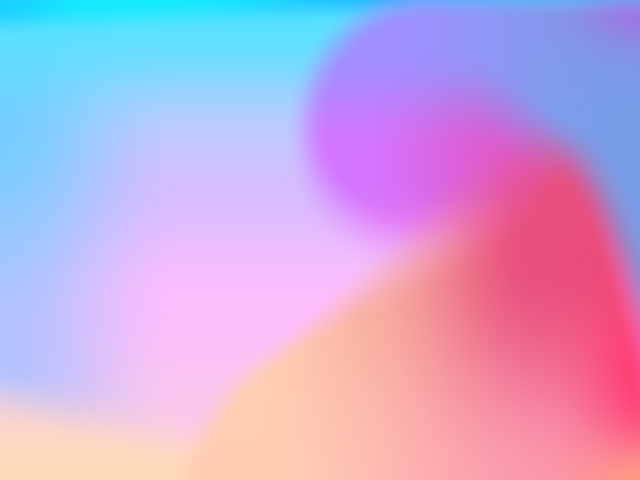
A Shadertoy shader for this background:

```glsl
// Soft mesh-gradient backdrop: a cyan-to-pink sky, a violet round cloud and
// a red-to-peach hill. Each layer is coloured by ramps and glows, then
// blended over the last one through a blurred signed-distance edge.

// Bell-shaped falloff around a centre, with separate radii per axis.
float glow(vec2 p, vec2 centre, vec2 radius) {
    vec2 q = (p - centre) / radius;
    return exp(-dot(q, q));
}

// Coverage of a shape whose edge is blurred over +-softness.
float softFill(float dist, float softness) {
    return smoothstep(softness, -softness, dist);
}

vec3 skyColour(vec2 p) {
    // Vertical ramp from pink up to pale blue
    vec3 c = mix(vec3(0.98, 0.78, 0.93), vec3(0.99, 0.74, 0.99), smoothstep(0.15, 0.36, p.y));
    c = mix(c, vec3(0.83, 0.74, 1.0), smoothstep(0.36, 0.64, p.y));
    c = mix(c, vec3(0.72, 0.80, 1.0), smoothstep(0.60, 0.78, p.y));

    // Cool light along the left side
    float leftSide = smoothstep(0.38, 0.0, p.x);
    vec3 coolBlue = mix(vec3(0.70, 0.76, 1.0), vec3(0.46, 0.81, 1.0), smoothstep(0.3, 0.76, p.y));
    c = mix(c, coolBlue, leftSide);

    // Cyan haze and the brighter band at the top
    c = mix(c, vec3(0.36, 0.88, 1.0), smoothstep(0.72, 0.95, p.y));
    vec3 bandColour = mix(vec3(0.08, 0.92, 1.0), vec3(0.12, 0.70, 1.0), smoothstep(0.35, 0.85, p.x));
    bandColour = mix(bandColour, vec3(0.10, 0.82, 1.0), smoothstep(0.2, 0.0, p.x));
    c = mix(c, bandColour, softFill(0.952 + 0.04 * p.x - p.y, 0.035));

    // Peach floor, sloping down to the right
    vec3 floorColour = mix(vec3(1.0, 0.86, 0.73), vec3(0.98, 0.82, 0.84), smoothstep(0.0, 0.2, p.y));
    return mix(c, floorColour, softFill(p.y - 0.18 + 0.22 * p.x, 0.07));
}

// Round on the left, open to the right where it sinks behind the hill.
float cloudDistance(vec2 p) {
    vec2 q = p - vec2(0.90, 0.74);
    float sink = 0.5 * smoothstep(0.95, 1.25, p.x);
    q.y = max(q.y, min(0.0, q.y + sink));
    return length(vec2(min(q.x, 0.0), q.y)) - 0.262;
}

vec3 cloudColour(vec2 p) {
    vec3 c = mix(vec3(0.63, 0.56, 1.0), vec3(0.47, 0.62, 0.91), smoothstep(0.75, 1.32, p.x));
    c = mix(c, vec3(0.68, 0.40, 0.88), glow(p, vec2(1.35, 1.03), vec2(0.15, 0.12)));

    // Violet heart, turning magenta on an arc to the right
    float bend = max(p.x - 0.95, 0.0);
    vec3 heart = mix(vec3(0.83, 0.46, 1.0), vec3(0.88, 0.34, 0.78), smoothstep(0.72, 1.10, p.x));
    heart = mix(heart, vec3(0.95, 0.54, 0.97), softFill(p.y - 0.53, 0.09));
    return mix(c, heart, smoothstep(0.90, 0.68, p.y + 3.0 * bend * bend));
}

// Straight slope with a curved foot and a falling right shoulder.
float hillDistance(vec2 p) {
    float foot = max(0.52 - p.x, 0.0);
    float shoulder = max(p.x - 1.13, 0.0);
    float height = 0.22 + 0.73 * (p.x - 0.52) - 6.0 * foot * foot - 11.5 * shoulder * shoulder;
    float slope = 0.73 + 12.0 * foot - 23.0 * shoulder;
    return (p.y - height) / sqrt(1.0 + slope * slope);
}

vec3 hillColour(vec2 p) {
    // Peach at the left through coral to crimson
    vec3 c = mix(vec3(1.0, 0.83, 0.70), vec3(0.96, 0.65, 0.60), smoothstep(0.48, 0.86, p.x));
    c = mix(c, vec3(0.91, 0.31, 0.49), smoothstep(0.78, 1.12, p.x));

    // Pale rose near the ground, with warm light in the corners
    vec3 rose = mix(vec3(1.0, 0.80, 0.70), vec3(0.98, 0.60, 0.68), smoothstep(0.55, 1.15, p.x));
    c = mix(c, rose, smoothstep(0.46, 0.0, p.y));
    c = mix(c, vec3(1.0, 0.23, 0.44), glow(p, vec2(1.36, 0.23), vec2(0.14, 0.20)));
    return mix(c, vec3(1.0, 0.62, 0.50), glow(p, vec2(1.36, -0.02), vec2(0.14, 0.08)));
}

void mainImage(out vec4 fragColor, in vec2 fragCoord) {
    // Canvas units: one unit is the full height, four thirds the width
    vec2 p = fragCoord / iResolution.xy * vec2(4.0 / 3.0, 1.0);

    vec3 colour = skyColour(p);

    float cloudSoftness = mix(0.075, 0.045, smoothstep(0.5, 0.7, p.y));
    colour = mix(colour, cloudColour(p), softFill(cloudDistance(p), cloudSoftness));

    // The hill's edge is crisp at its foot and hazy near its crest
    float hillSoftness = mix(0.035, 0.105, smoothstep(0.60, 1.0, p.x));
    hillSoftness = mix(hillSoftness, 0.06, smoothstep(1.10, 1.25, p.x));
    colour = mix(colour, hillColour(p), softFill(hillDistance(p), hillSoftness));

    fragColor = vec4(colour, 1.0);
}
```
